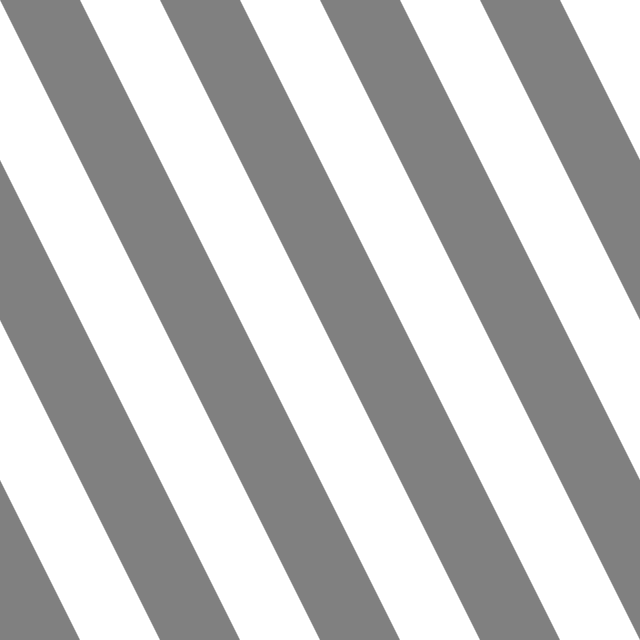
Write a three.js fragment shader that draws this pattern.

```glsl
varying vec2 vUv;

const vec2 REPEATS = vec2(4.0, 2.0);   // whole stripe periods across and up
const float STRIPE_SHARE = 0.5;        // gray part of each period
const vec3 STRIPE_GRAY = vec3(0.5);
const vec3 GROUND_WHITE = vec3(1.0);

// Coverage of a stripe that starts at each whole phase
float stripeCoverage(float phase) {
  float halfWidth = 0.5 * STRIPE_SHARE;
  float fromCenter = abs(fract(phase - halfWidth + 0.5) - 0.5);
  float edgeDistance = halfWidth - fromCenter;
  return clamp(edgeDistance / fwidth(phase) + 0.5, 0.0, 1.0);
}

void main() {
  float phase = dot(vUv, REPEATS);
  vec3 color = mix(GROUND_WHITE, STRIPE_GRAY, stripeCoverage(phase));
  gl_FragColor = vec4(color, 1.0);
}
```
